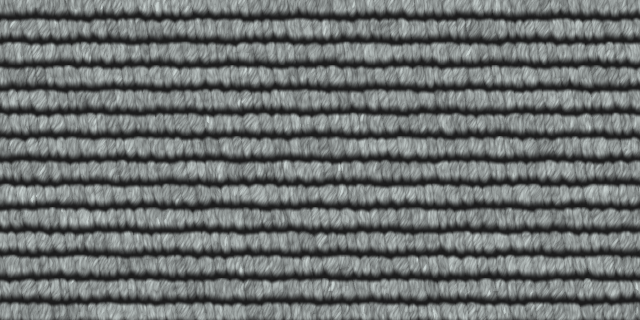
A WebGL 2 fragment shader for this texture:

```glsl
#version 300 es
precision highp float;
uniform vec2 u_resolution;
out vec4 outColor;

// Layout, in units of the canvas height
const float ROWS = 13.52;          // cords from bottom to top
const float FIRST_SEAM = 0.0573;   // height of the lowest full seam
const float TUFTS = 28.0;          // loops per unit of width
const float FIBRES = 112.0;        // strands per unit of width
const float FIBRE_STEPS = 2.2;     // strand lengths per cord
const float LEAN = 2.6;            // strand slant, in strand widths
const float LEAN_SPREAD = 3.6;

// Shading
const float SEAM_WOBBLE = 0.035;
const float SCALLOP = 0.10;        // rounding of the loop ends
const float LOWER_SHADE = 0.38;    // soft shadow above each seam
const float UPPER_SHADE = 0.19;    // tighter shadow below each seam
const float BODY_LIGHT = 0.69;
const float FIBRE_CONTRAST = 0.42;
const float TUFT_CONTRAST = 0.12;
const float FLECK_RARITY = 0.982;
const float FLECK_LIGHT = 0.24;
const vec3 SHADOW = vec3(0.105, 0.105, 0.107);
const vec3 HIGHLIGHT = vec3(0.790, 0.826, 0.820);
const int SAMPLES = 2;             // per axis, for smooth edges

float hash(vec2 p) {
    vec3 q = fract(p.xyx * vec3(0.1031, 0.1030, 0.0973));
    q += dot(q, q.yzx + 33.33);
    return fract((q.x + q.y) * q.z);
}

// Cellular noise: distance to the nearest point and that point's random tone
vec2 cellular(vec2 p) {
    vec2 cell = floor(p);
    vec2 nearest = vec2(9.0, 0.0);
    for (int j = -1; j <= 1; j++) {
        for (int i = -1; i <= 1; i++) {
            vec2 id = cell + vec2(i, j);
            vec2 point = id + vec2(hash(id + 3.7), hash(id + 71.3));
            float d = distance(p, point);
            if (d < nearest.x) nearest = vec2(d, hash(id + 137.9));
        }
    }
    return nearest;
}

float seamOffset(float x, float seam) {
    float wave = sin(x * 23.0 + seam * 4.1) + 0.7 * sin(x * 61.0 + seam * 2.7)
               + 0.6 * sin(x * 137.0 - seam * 5.3);
    return SEAM_WOBBLE * wave;
}

vec3 carpet(vec2 p) {
    float height = (p.y - FIRST_SEAM) * ROWS;
    float row = floor(height);
    float t = height - row;

    // Loops along the cord, unevenly spaced
    float along = p.x * TUFTS + hash(vec2(row + 40.0, 5.0)) + 0.35 * t
                + 0.3 * sin(p.x * 31.0 + row * 2.3);
    vec2 tuft = vec2(floor(along), row + 40.0);
    float side = 2.0 * fract(along) - 1.0;
    float edge = side * side;
    float bump = 1.0 - 0.24 * edge * edge;

    // Rounded cord profile between two ragged seams
    float ragged = SCALLOP * edge * (0.4 + hash(tuft + 19.0));
    float lower = t - seamOffset(p.x, row) - ragged;
    float upper = 1.0 - t + seamOffset(p.x, row + 1.0) - 0.6 * ragged;
    float body = smoothstep(-0.02, LOWER_SHADE, lower)
               * smoothstep(-0.01, UPPER_SHADE, upper);

    // Slanted strands, with a finer crossing layer
    float lean = LEAN + LEAN_SPREAD * (hash(tuft) - 0.5);
    float bend = lean * t + 0.5 * sin(t * 5.0 + tuft.x);
    vec2 strandPos = vec2(p.x * FIBRES - bend, t * FIBRE_STEPS + row * 7.0 + 300.0);
    vec2 strand = cellular(strandPos);
    vec2 fine = cellular(strandPos * vec2(1.5, 1.4) + vec2(2.0 * t, 90.0));
    float fibre = 0.55 * (0.45 - strand.x) + 0.35 * (strand.y - 0.5)
                + 0.45 * (0.45 - fine.x) + 0.25 * (fine.y - 0.5);
    float fleck = smoothstep(FLECK_RARITY, 1.0, strand.y)
                * smoothstep(0.7, 0.2, strand.x);

    // Broad, faint change of tone along the cords
    float drift = 0.025 * sin(p.x * 7.0 + row * 1.9) + 0.02 * sin(p.x * 17.0 - row * 3.1);
    float light = BODY_LIGHT + FIBRE_CONTRAST * fibre + drift
                + TUFT_CONTRAST * (hash(tuft + 57.0) - 0.5) + FLECK_LIGHT * fleck;
    light = clamp(body * bump * light + 0.05 * fibre, 0.0, 1.0);
    return mix(SHADOW, HIGHLIGHT, light);
}

void main() {
    vec3 sum = vec3(0.0);
    for (int j = 0; j < SAMPLES; j++) {
        for (int i = 0; i < SAMPLES; i++) {
            vec2 offset = (vec2(i, j) + 0.5) / float(SAMPLES) - 0.5;
            sum += carpet((gl_FragCoord.xy + offset) / u_resolution.y);
        }
    }
    outColor = vec4(sum / float(SAMPLES * SAMPLES), 1.0);
}
```
